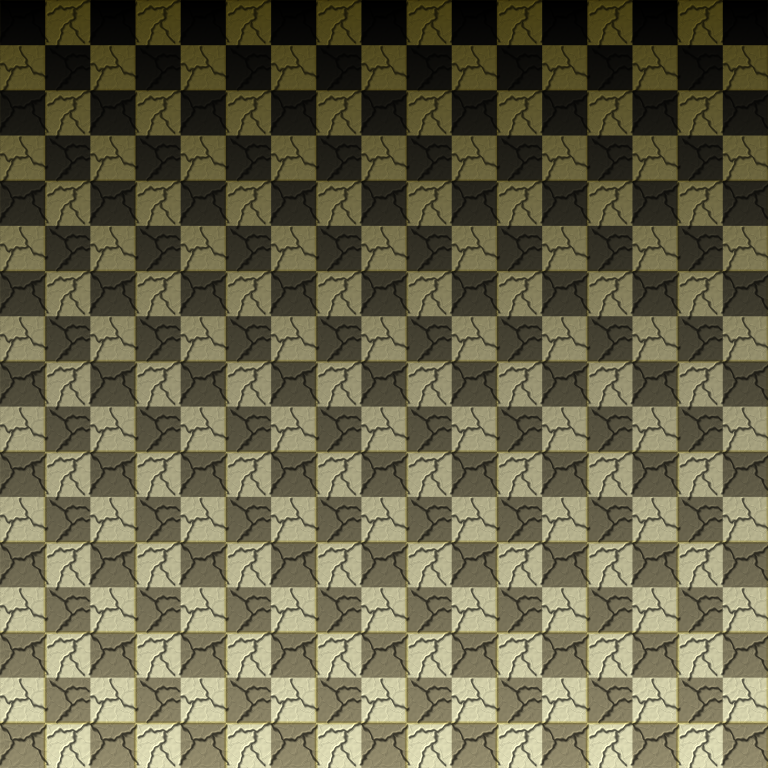
Write a Shadertoy shader that draws this pattern.

```glsl
// A checkerboard of cracked clay tiles, fading from pale sand below to black above.
// Forked cracks repeat every two tiles; sines bend them, cellular noise adds
// grain, and a height difference along the light direction embosses the surface.

const float TILES = 17.0;
const float PERIOD = 2.0;
const float PI = 3.14159;

float hash(vec2 p) {
    vec3 q = fract(p.xyx * 0.1031);
    q += dot(q, q.yzx + 33.33);
    return fract((q.x + q.y) * q.z);
}

// Nearest and second nearest cell distances, repeating with the crack pattern
vec2 cellular(vec2 p, float scale) {
    vec2 cell = floor(p * scale), f = fract(p * scale);
    vec2 nearest = vec2(8.0);
    for (int y = -1; y <= 1; y++)
    for (int x = -1; x <= 1; x++) {
        vec2 offset = vec2(x, y);
        vec2 id = mod(cell + offset, PERIOD * scale);
        vec2 site = offset + vec2(hash(id), hash(id + 47.0));
        float d = length(site - f);
        nearest = d < nearest.x ? vec2(d, nearest.x) : vec2(nearest.x, min(nearest.y, d));
    }
    return nearest;
}

float segment(vec2 p, vec2 a, vec2 b) {
    vec2 ap = p - a, ab = b - a;
    return length(ap - ab * clamp(dot(ap, ab) / dot(ab, ab), 0.0, 1.0));
}

// Two joined hubs, each with two arms, placed inside one tile of the period
float fork(vec2 p, vec2 tile, vec2 hubA, vec2 hubB, vec2 a1, vec2 a2, vec2 b1, vec2 b2) {
    vec2 q = mod(p - tile + 0.5, PERIOD) - 0.5;
    float armsA = min(segment(q, hubA, a1), segment(q, hubA, a2));
    float armsB = min(segment(q, hubB, b1), segment(q, hubB, b2));
    return min(segment(q, hubA, hubB), min(armsA, armsB));
}

// Layered sines that keep the two-tile period
vec2 wiggle(vec2 p) {
    vec2 w = 0.035 * sin(PI * (p.yx * 3.0 + p.xy) + vec2(0.4, 2.1));
    w += 0.022 * sin(PI * (p.yx * 7.0 - p.xy * 2.0) + vec2(1.7, 0.3));
    return w + 0.010 * sin(PI * (p.yx * 15.0 + p.xy * 4.0));
}

float crackDistance(vec2 p) {
    p += wiggle(p);
    float d = fork(p, vec2(0, 0), vec2(0.33, 0.65), vec2(0.70, 0.67),
                   vec2(0.0, 0.97), vec2(0.0, 0.10), vec2(1.0, 0.95), vec2(1.0, 0.06));
    d = min(d, fork(p, vec2(1, 0), vec2(0.70, 0.86), vec2(0.52, 0.50),
                    vec2(0.04, 0.74), vec2(1.0, 0.95), vec2(0.22, 0.0), vec2(0.86, 0.10)));
    d = min(d, fork(p, vec2(0, 1), vec2(0.33, 0.46), vec2(0.60, 0.53),
                    vec2(0.0, 0.62), vec2(0.02, 0.0), vec2(1.0, 0.32), vec2(0.45, 0.95)));
    return min(d, fork(p, vec2(1, 1), vec2(0.46, 0.74), vec2(0.56, 0.42),
                       vec2(0.10, 0.92), vec2(0.94, 0.76), vec2(0.30, 0.0), vec2(1.0, 0.50)));
}

// Surface height: plates, deep cracks, hairlines and pitted grain
float height(vec2 p, float blur) {
    float deep = smoothstep(0.0, 0.045 + blur, crackDistance(p));
    vec2 plates = cellular(p + wiggle(p), 3.0);
    float hairline = smoothstep(0.0, 0.10 + blur, plates.y - plates.x);
    float grain = cellular(p, 9.0).x;
    return deep + 0.22 * hairline + 0.22 * grain;
}

// Three-stop vertical ramp
vec3 ramp(vec3 low, vec3 middle, vec3 high, float t) {
    return t < 0.5 ? mix(low, middle, t * 2.0) : mix(middle, high, t * 2.0 - 1.0);
}

// Antialiased square wave: positive on even tiles
vec2 squareWave(vec2 p, vec2 pixel) {
    return clamp(sin(PI * p) / (PI * pixel * 0.6), -1.0, 1.0);
}

void mainImage(out vec4 fragColor, in vec2 fragCoord) {
    vec2 uv = fragCoord / iResolution.xy;
    vec2 p = uv * TILES;
    vec2 pixel = TILES / iResolution.xy;
    float blur = 0.4 * pixel.y;

    // Checker colours
    vec3 pale = ramp(vec3(0.87, 0.86, 0.71), vec3(0.60, 0.58, 0.45), vec3(0.27, 0.24, 0.07), uv.y);
    vec3 shade = ramp(vec3(0.57, 0.54, 0.42), vec3(0.30, 0.285, 0.22), vec3(0.0), uv.y);
    vec2 wave = squareWave(p, pixel);
    float dark = 0.5 + 0.5 * wave.x * wave.y;
    vec3 color = mix(pale, shade, dark);

    // Embossed relief, lit from the upper left
    vec2 toLight = vec2(-0.018, 0.018);
    float center = height(p, blur);
    float relief = height(p - toLight, blur) - height(p + toLight, blur);
    float crack = 1.0 - smoothstep(0.0, 0.04 + blur, crackDistance(p));
    color *= 1.0 - 0.55 * crack;
    color *= 1.0 + clamp(-0.30 * relief, -0.35, 0.28) + 0.10 * (center - 1.25);

    // Thin olive seams on the odd tile borders
    vec2 seamDistance = abs(mod(p, PERIOD) - 1.0);
    float seam = 1.0 - smoothstep(0.015, 0.03 + pixel.y, min(seamDistance.x, seamDistance.y));
    color = mix(color, color * vec3(0.88, 0.84, 0.58), seam * 0.7);

    fragColor = vec4(clamp(color, 0.0, 1.0), 1.0);
}
```
